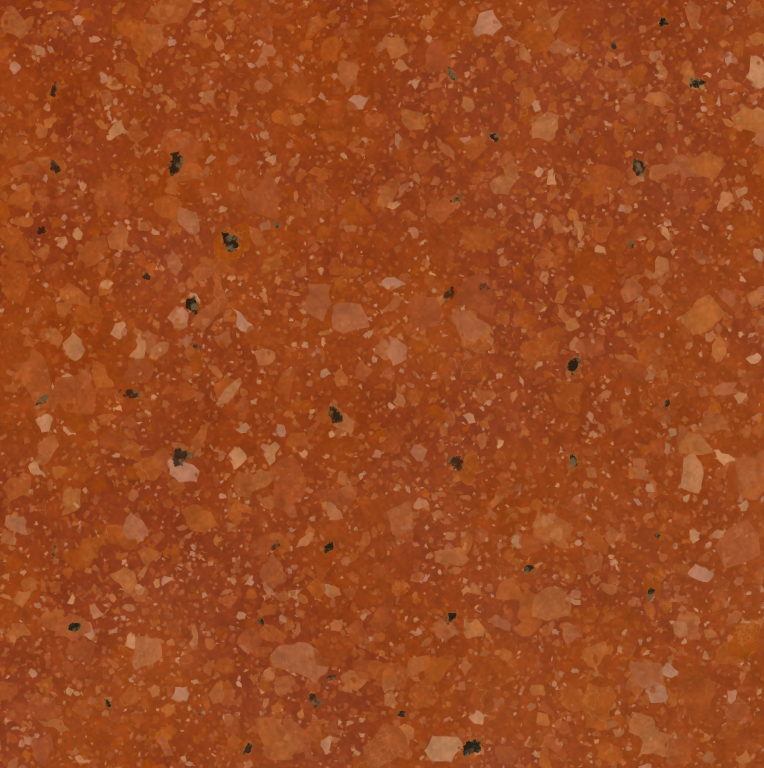
Write a Shadertoy shader that draws this texture.

```glsl
// Polished red terrazzo: angular orange, tan and pale chips in a rusty binder, with dark pits.

// Integer hash (PCG style) of a cell and a seed
vec3 hash3(vec2 cell, int seed) {
    uvec3 v = uvec3(ivec3(ivec2(cell), seed) + 4096);
    v = v * 1664525u + 1013904223u;
    v.x += v.y * v.z; v.y += v.z * v.x; v.z += v.x * v.y;
    v ^= v >> 16u;
    v.x += v.y * v.z; v.y += v.z * v.x; v.z += v.x * v.y;
    return vec3(v >> 8u) / 16777216.0;
}

// Smooth value noise, three independent channels
vec3 noise3(vec2 p, int seed) {
    vec2 i = floor(p), f = fract(p);
    f = f * f * (3.0 - 2.0 * f);
    return mix(mix(hash3(i, seed), hash3(i + vec2(1, 0), seed), f.x),
               mix(hash3(i + vec2(0, 1), seed), hash3(i + vec2(1, 1), seed), f.x), f.y);
}

vec3 fbm3(vec2 p, int seed) {
    vec3 sum = vec3(0);
    float amp = 0.53;
    for (int i = 0; i < 4; i++) {
        sum += amp * noise3(p, seed + i);
        p = mat2(1.6, 1.2, -1.2, 1.6) * p;
        amp *= 0.5;
    }
    return sum;
}

// Signed distance to a random convex polygon
float polygon(vec2 p, vec2 cell, int seed, float radius) {
    float d = -1.0;
    for (int k = 0; k < 6; k++) {
        vec3 h = hash3(cell, seed + 10 + k);
        float a = (float(k) + 0.8 * h.x) * 1.0472;
        d = max(d, dot(p, vec2(cos(a), sin(a))) - radius * mix(0.6, 1.05, h.y));
    }
    return d;
}

// Stone colour, from deep orange to pale pink
vec3 chipColor(float t, float warmth) {
    vec3 c = mix(vec3(0.59, 0.26, 0.085), vec3(0.64, 0.315, 0.135), smoothstep(0.0, 0.45, t));
    c = mix(c, vec3(0.675, 0.39, 0.215), smoothstep(0.45, 0.8, t));
    c = mix(c, vec3(0.715, 0.485, 0.345), smoothstep(0.8, 0.93, t));
    return c + (warmth - 0.5) * vec3(0.03, 0.02, -0.05);
}

// One size class of chips, painted over the given colour
vec3 scatterChips(vec3 color, vec2 uv, float cells, float density, int seed) {
    vec2 q = uv * cells;
    q += 0.16 * (noise3(q * 4.0, seed).xy - 0.5);
    float soft = cells * max(0.0013, 0.9 / iResolution.y);
    vec3 grain = fbm3(uv * 55.0, seed + 3);
    for (int y = -1; y <= 1; y++)
    for (int x = -1; x <= 1; x++) {
        vec2 cell = floor(q) + vec2(x, y);
        vec3 place = hash3(cell, seed + 7), look = hash3(cell, seed + 8), form = hash3(cell, seed + 9);
        vec2 p = q - cell - 0.1 - 0.8 * place.xy;
        if (place.z > density || dot(p, p) > 1.2) continue;

        float a = form.x * 6.2832, stretch = mix(1.0, 1.5, form.y * form.y);
        p = mat2(cos(a), -sin(a), sin(a), cos(a)) * p * vec2(1.0 / stretch, stretch);
        float pale = smoothstep(0.75, 0.95, look.x);
        float d = polygon(p, cell, seed, mix(0.2, 0.48, form.z) * (1.0 - 0.25 * pale));

        // Mottled face, with a pale vein in some stones
        vec3 stone = chipColor(look.x, look.y) * (0.86 + 0.28 * grain.x);
        float vein = smoothstep(0.05, 0.0, abs(grain.y - 0.5)) * step(0.75, look.z);
        stone = mix(stone, vec3(0.70, 0.44, 0.26), 0.4 * vein);
        float cover = smoothstep(soft, -soft, d) * mix(0.6, 0.97, max(look.z, pale));
        color = mix(color, stone, cover);
    }
    return color;
}

// Sparse ragged pits with a tan rim and a grey-green floor
vec3 scatterPits(vec3 color, vec2 uv, float cells, float density, int seed) {
    vec2 q = uv * cells;
    vec3 rough = fbm3(uv * 130.0, seed);
    for (int y = -1; y <= 1; y++)
    for (int x = -1; x <= 1; x++) {
        vec2 cell = floor(q) + vec2(x, y);
        vec3 place = hash3(cell, seed + 7), form = hash3(cell, seed + 8);
        if (place.z > density) continue;
        vec2 p = (q - cell - place.xy) / cells;
        float a = form.x * 6.2832;
        p = mat2(cos(a), -sin(a), sin(a), cos(a)) * p * vec2(0.8, 1.25);
        float d = length(p) - mix(0.004, 0.012, form.y * form.y) + 0.018 * (rough.x - 0.5);
        color = mix(color, vec3(0.60, 0.38, 0.17), 0.5 * smoothstep(0.005, 0.0, d) * form.z);
        vec3 hollow = mix(vec3(0.13, 0.10, 0.07), vec3(0.40, 0.34, 0.24), smoothstep(0.4, 0.72, rough.y));
        color = mix(color, hollow, smoothstep(0.0015, -0.0025, d) * mix(0.65, 0.95, form.z));
    }
    return color;
}

void mainImage(out vec4 fragColor, in vec2 fragCoord) {
    vec2 uv = fragCoord / iResolution.y;

    // Binder with cloudy red and orange patches
    vec3 cloud = fbm3(uv * 9.0, 500);
    vec3 color = mix(vec3(0.55, 0.235, 0.115), vec3(0.59, 0.255, 0.085), smoothstep(0.3, 0.7, cloud.x));
    color *= 0.9 + 0.2 * fbm3(uv * 70.0, 520).x;

    // Chips from dust to large stones
    color = scatterChips(color, uv, 130.0, 0.45, 1000);
    color = scatterChips(color, uv, 75.0, 0.5, 1100);
    color = scatterChips(color, uv, 42.0, 0.5, 1200);
    color = scatterChips(color, uv, 25.0, 0.5, 1300);
    color = scatterChips(color, uv, 15.0, 0.45, 1400);
    color = scatterChips(color, uv, 95.0, 0.12, 1500);
    color = scatterPits(color, uv, 10.0, 0.5, 1600);

    // Fine grain and slow drift of tone
    color *= 0.955 + 0.09 * noise3(uv * 260.0, 540).x;
    color += 0.05 * (cloud.y - 0.5) + vec3(0.0, 0.012, 0.018) * (uv.x - uv.y);
    fragColor = vec4(color, 1.0);
}
```
